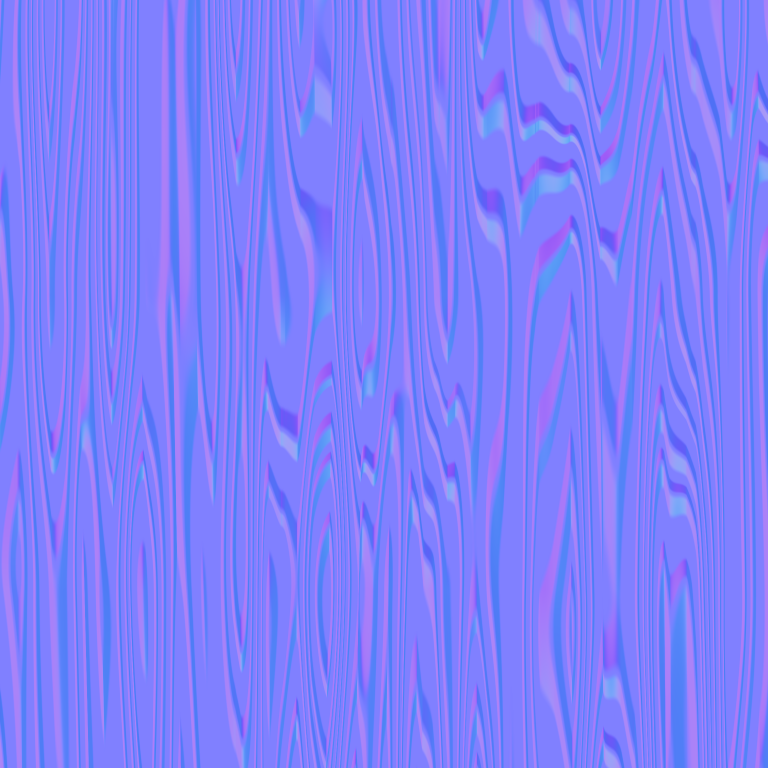
Write a WebGL 2 fragment shader that draws this texture map.

```glsl
#version 300 es
precision highp float;
// Tangent-space normal map of upright wood grain.
// Contours of a tall, stretched noise field are carved as grooves; each groove
// wall tilts the normal along the gradient of that field.

uniform vec2 u_resolution;
out vec4 fragColor;

const vec2 STRAND_SCALE = vec2(25.0, 0.5);  // cells of the long upright strands
const vec2 LOOP_SCALE = vec2(15.0, 2.6);    // cells of the nested pointed loops
const vec2 FINE_SCALE = vec2(47.0, 1.1);    // cells of the thinnest strands
const vec2 SWAY_SCALE = vec2(6.0, 1.0);     // cells of the sideways drift
const float STRAND_RINGS = 8.0;             // contours per unit of noise
const float LOOP_RINGS = 5.0;
const float FINE_RINGS = 1.6;
const float SWAY = 0.025;
const float TIP_SHARPNESS = 0.35;           // 0 rounds the loop ends, 1 kinks them
const vec2 OUTER_WIDTH = vec2(0.17, 0.36);  // groove walls, as parts of a ring
const vec2 INNER_WIDTH = vec2(0.17, 0.42);
const vec2 TILT = vec2(0.29, 0.42);         // least and greatest wall tilt
const float RIGHT_TILT = 0.90;              // walls facing right are gentler
const float VERTICAL_TILT = 1.0;
const float FLAT_GRADIENT = 6.0;            // gradients below this fade out
const float GRADIENT_STEP = 0.0004;
const int SAMPLES = 3;                      // per axis, for smooth edges

float hash(vec2 p) {
  return fract(sin(dot(p, vec2(127.1, 311.7))) * 43758.5453);
}

float valueNoise(vec2 p) {
  vec2 cell = floor(p);
  vec2 t = fract(p);
  vec2 s = t * t * (3.0 - 2.0 * t);
  s.x = mix(s.x, t.x, TIP_SHARPNESS);
  float low = mix(hash(cell), hash(cell + vec2(1.0, 0.0)), s.x);
  float high = mix(hash(cell + vec2(0.0, 1.0)), hash(cell + vec2(1.0)), s.x);
  return mix(low, high, s.y);
}

// Ring number, changing continuously across the grain.
float grainField(vec2 p) {
  p.x += SWAY * (valueNoise(p * SWAY_SCALE + 5.3) - 0.5);
  return STRAND_RINGS * valueNoise(p * STRAND_SCALE + 73.2)
       + LOOP_RINGS * valueNoise(p * LOOP_SCALE + 17.4)
       + FINE_RINGS * valueNoise(p * FINE_SCALE + 41.7);
}

vec2 grainGradient(vec2 p) {
  vec2 e = vec2(GRADIENT_STEP, 0.0);
  vec2 rise = vec2(grainField(p + e.xy) - grainField(p - e.xy),
                   grainField(p + e.yx) - grainField(p - e.yx));
  return rise / (2.0 * GRADIENT_STEP);
}

// Soft-edged plateau from start to start + width.
float plateau(float t, float start, float width) {
  float u = (t - start) / width;
  return smoothstep(0.0, 0.25, u) * (1.0 - smoothstep(0.75, 1.0, u));
}

// Signed slope across one ring: a wall going down, then one going up.
float grooveSlope(float field) {
  float ring = floor(field);
  float t = fract(field);
  float outer = mix(OUTER_WIDTH.x, OUTER_WIDTH.y, hash(vec2(ring, 3.1)));
  float inner = mix(INNER_WIDTH.x, INNER_WIDTH.y, hash(vec2(ring, 8.6)));
  float start = hash(vec2(ring, 5.9)) * (1.0 - outer - inner);
  float outerTilt = mix(TILT.x, TILT.y, hash(vec2(ring, 1.7)));
  float innerTilt = mix(TILT.x, TILT.y, hash(vec2(ring, 9.2)));
  return innerTilt * plateau(t, start + outer, inner)
       - outerTilt * plateau(t, start, outer);
}

vec3 grainNormal(vec2 p) {
  vec2 gradient = grainGradient(p) * vec2(1.0, VERTICAL_TILT);
  vec2 across = gradient / sqrt(dot(gradient, gradient) + FLAT_GRADIENT * FLAT_GRADIENT);
  vec2 tilt = -across * grooveSlope(grainField(p));
  tilt.x *= tilt.x > 0.0 ? RIGHT_TILT : 1.0;
  return vec3(tilt, sqrt(max(0.0, 1.0 - dot(tilt, tilt))));
}

void main() {
  // Average a small grid of samples inside the pixel.
  vec3 normal = vec3(0.0);
  for (int j = 0; j < SAMPLES; j++) {
    for (int i = 0; i < SAMPLES; i++) {
      vec2 offset = (vec2(i, j) + 0.5) / float(SAMPLES) - 0.5;
      normal += grainNormal((gl_FragCoord.xy + offset) / u_resolution);
    }
  }
  normal = normalize(normal);
  fragColor = vec4(normal * 0.5 + 0.5, 1.0);
}
```
